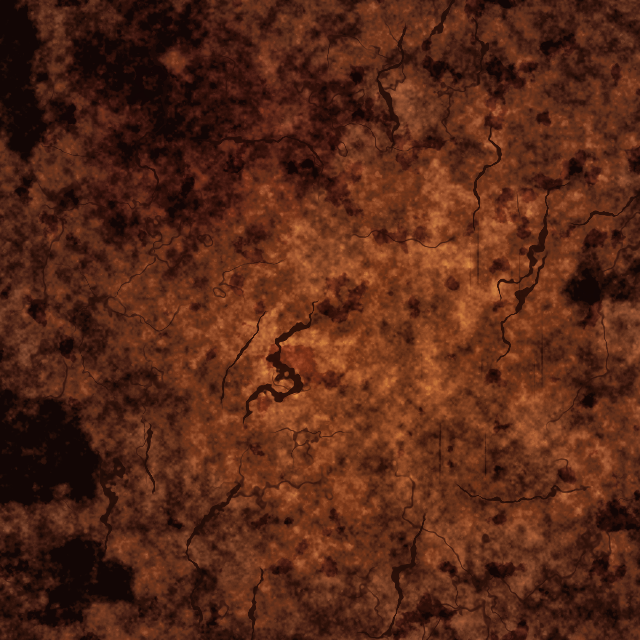
Give the GLSL for this texture, as a Shadertoy shader.

```glsl
float hash(vec2 p) {
    return fract(sin(dot(p, vec2(127.1, 311.7))) * 43758.5453);
}

float noise(vec2 p) {
    vec2 i = floor(p), f = fract(p);
    f = f * f * (3.0 - 2.0 * f);
    return mix(mix(hash(i), hash(i + vec2(1, 0)), f.x),
               mix(hash(i + vec2(0, 1)), hash(i + vec2(1, 1)), f.x), f.y);
}

float fbm(vec2 p) {
    float sum = 0.0, amp = 0.516;
    for (int i = 0; i < 5; i++) {
        sum += amp * noise(p);
        p = mat2(1.6, 1.2, -1.2, 1.6) * p + 17.3;
        amp *= 0.5;
    }
    return sum;
}

// Soft round spot with a ragged rim
float blot(vec2 uv, vec2 center, vec2 radius, float ragged) {
    float d = length((uv - center) / radius) + ragged;
    return 1.0 - smoothstep(0.45, 1.15, d);
}

// Long tapering cracks, mostly leaning up to the right
float longCracks(vec2 uv) {
    float crack = 0.0;
    vec2 bend = vec2(fbm(uv * 13.0), fbm(uv * 13.0 + 40.0)) - 0.5;
    for (int i = 0; i < 18; i++) {
        vec2 seed = vec2(float(i), 3.7);
        vec2 center = vec2(hash(seed), fract(float(i) * 0.618 + 0.2));
        float angle = hash(seed + 5.0) < 0.72 ? mix(0.85, 1.65, hash(seed + 9.0))
                                              : mix(-0.6, 0.4, hash(seed + 9.0));
        vec2 dir = vec2(cos(angle), sin(angle));
        vec2 q = uv - center + bend * 0.11;
        float along = dot(q, dir) / mix(0.05, 0.13, hash(seed + 13.0));
        float across = abs(dot(q, vec2(-dir.y, dir.x)));
        float taper = max(1.0 - along * along, 0.0);
        float width = 0.0048 * taper * noise(uv * 32.0 + seed);
        float line = 1.0 - smoothstep(width, width + 0.0022, across);
        crack = max(crack, line * smoothstep(0.0, 0.25, taper));
    }
    return crack;
}

// Hairline network that fades in and out
float hairCracks(vec2 uv) {
    float a = abs(fbm(uv * 7.0 + 61.0) - 0.5);
    float b = abs(fbm(uv * 11.0 + 23.0) - 0.5);
    float maskA = smoothstep(0.47, 0.6, fbm(uv * 5.0 + 8.0));
    float maskB = smoothstep(0.5, 0.62, fbm(uv * 6.0 + 90.0));
    return max(maskA * (1.0 - smoothstep(0.002, 0.013, a)),
               maskB * (1.0 - smoothstep(0.002, 0.014, b)));
}

// Small pale pebbles, one per jittered cell
float pebbles(vec2 p) {
    vec2 cell = floor(p);
    vec2 q = fract(p) - mix(vec2(0.3), vec2(0.7), vec2(hash(cell), hash(cell + 7.0)));
    float radius = 0.27 * hash(cell + 19.0);
    float d = length(q) + 0.12 * (noise(p * 5.0) - 0.5);
    return step(0.72, hash(cell + 31.0)) * (1.0 - smoothstep(radius - 0.06, radius + 0.06, d));
}

// Dark soil through rust to pale ochre
vec3 rustRamp(float tone, float warmth) {
    vec3 mid = mix(vec3(0.48, 0.27, 0.18), vec3(0.45, 0.21, 0.11), warmth);
    vec3 c = mix(vec3(0.07, 0.025, 0.02), vec3(0.18, 0.07, 0.04), smoothstep(0.04, 0.18, tone));
    c = mix(c, vec3(0.27, 0.12, 0.08), clamp((tone - 0.18) / 0.09, 0.0, 1.0));
    c = mix(c, vec3(0.36, 0.18, 0.11), clamp((tone - 0.27) / 0.09, 0.0, 1.0));
    c = mix(c, mid, clamp((tone - 0.36) / 0.11, 0.0, 1.0));
    c = mix(c, vec3(0.63, 0.35, 0.22), clamp((tone - 0.47) / 0.16, 0.0, 1.0));
    return mix(c, vec3(0.88, 0.60, 0.34), clamp((tone - 0.63) / 0.25, 0.0, 1.0));
}

void mainImage(out vec4 fragColor, in vec2 fragCoord) {
    vec2 uv = fragCoord / iResolution.xy;
    float broad = fbm(uv * 4.5 + 3.0) - 0.5;
    float mottled = fbm(uv * 22.0 + 11.0) - 0.5;
    float gritty = fbm(uv * 75.0 + 29.0) - 0.5;
    float ragged = 1.6 * broad + 2.2 * mottled;

    // Broad light: warm glow, dark bruise, dim borders
    vec2 toGlow = uv - vec2(0.61, 0.42);
    float glow = exp(-8.0 * dot(toGlow, toGlow));
    float bruise = blot(uv, vec2(0.32, 0.80), vec2(0.24, 0.19), ragged * 0.7);
    vec2 border = abs(uv - 0.5) * 2.0;
    float vignette = smoothstep(0.65, 1.25, length(border));
    float tone = 0.375 + 0.15 * glow - 0.12 * bruise - 0.10 * vignette;

    // Weathered surface and grain
    tone += 0.34 * broad + 0.42 * mottled + 0.50 * gritty;
    tone += 0.14 * (noise(uv * 240.0) - 0.5);
    tone += 0.08 * pebbles(uv * 38.0) + 0.07 * pebbles(uv * 85.0 + 5.0);

    // Soot stains near the edges and scattered pits
    float stain = blot(uv, vec2(0.0, 0.88), vec2(0.06, 0.14), ragged);
    stain = max(stain, blot(uv, vec2(0.03, 0.29), vec2(0.09, 0.06), ragged));
    stain = max(stain, blot(uv, vec2(0.98, 0.56), vec2(0.12, 0.05), ragged));
    stain = max(stain, blot(uv, vec2(0.16, 0.09), vec2(0.07, 0.05), ragged));
    float pits = smoothstep(0.63, 0.72, fbm(uv * 27.0 + 70.0) + 0.25 * broad);
    tone -= 0.24 * stain + 0.20 * pits;

    // Vertical scratches right of the centre
    float scratch = smoothstep(0.84, 0.95, noise(vec2(uv.x * 170.0, uv.y * 7.0)));
    tone -= 0.13 * scratch * blot(uv, vec2(0.75, 0.46), vec2(0.13, 0.24), mottled);

    tone = mix(tone, 0.13, 0.60 * hairCracks(uv));
    tone = mix(tone, 0.10, 0.85 * longCracks(uv));

    // Rust hue, with wine red in the bruise and stained pits
    float warmth = clamp(smoothstep(0.38, 0.6, fbm(uv * 6.0 + 50.0)) + 0.5 * glow, 0.0, 1.0);
    vec3 color = rustRamp(tone, warmth);
    color *= mix(vec3(1.0), vec3(1.04, 0.80, 0.90), clamp(0.6 * bruise + 0.5 * pits, 0.0, 1.0));
    color *= mix(vec3(1.0), vec3(1.06, 1.0, 0.80), glow);
    fragColor = vec4(color, 1.0);
}
```
